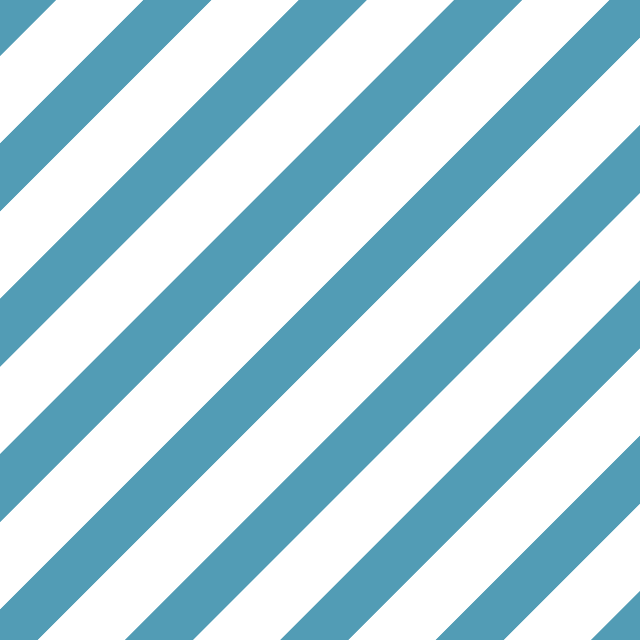
Give the GLSL for this pattern, as a Shadertoy shader.

```glsl
// Flat blue diagonal stripes on white, rising to the right at 45 degrees.

// Signed distance to the nearest stripe, measured along x; negative inside.
float stripeDistance(float across, float period, float width) {
    float nearest = across - period * round(across / period);
    return abs(nearest) - 0.5 * width;
}

void mainImage(out vec4 fragColor, in vec2 fragCoord) {
    vec2 uv = fragCoord / iResolution.y;

    // Diagonal coordinate, zero on the centre line of the middle stripe
    float across = uv.x - uv.y - 0.0055;
    float dist = stripeDistance(across, 0.24275, 0.1065);

    // Edge smoothing about one pixel wide across the diagonal
    float halfEdge = 0.75 / iResolution.y;
    float coverage = 1.0 - smoothstep(-halfEdge, halfEdge, dist);

    vec3 white = vec3(1.0);
    vec3 blue = vec3(0.32, 0.612, 0.71);
    fragColor = vec4(mix(white, blue, coverage), 1.0);
}
```
